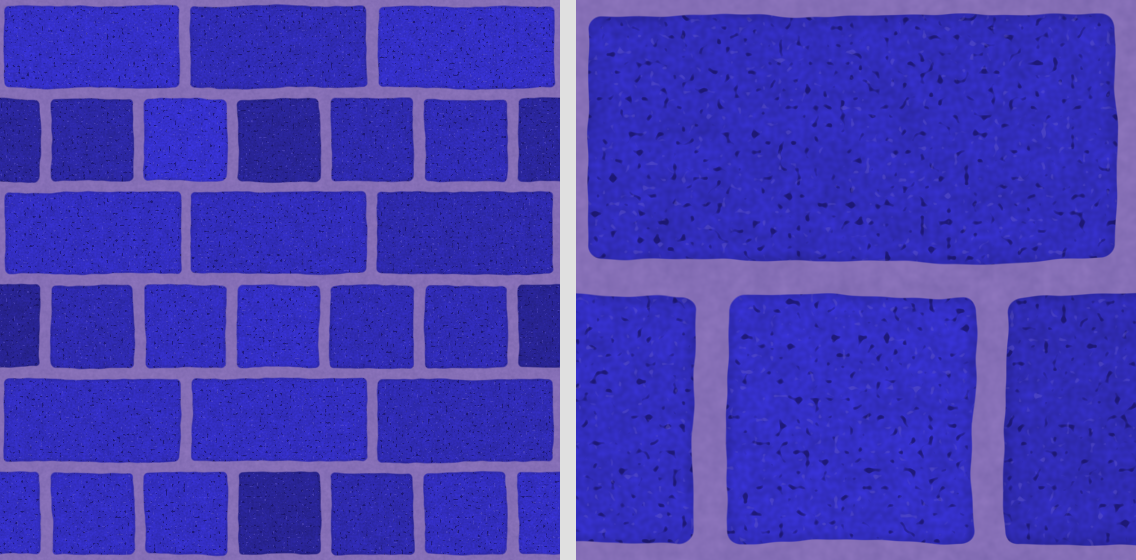
Left, the full canvas; right, a detail of the centre.
Write a Shadertoy shader that draws this pattern.

```glsl
// Blue brick wall: rows of long bricks alternate with rows of square ones, in pale violet mortar.

const float ROWS = 6.0;           // courses per canvas, also the canvas width in brick units
const float HALF_JOINT = 0.059;   // half the mortar width, in course heights
const float CORNER = 0.05;
const float TAU = 6.2831853;

const vec3 MORTAR = vec3(0.525, 0.435, 0.715);
const vec3 BRICK_DARK = vec3(0.155, 0.138, 0.57);
const vec3 BRICK_BRIGHT = vec3(0.217, 0.197, 0.83);
const vec3 PIT = vec3(0.09, 0.07, 0.38);
const vec3 FLECK = vec3(0.38, 0.34, 0.80);

// Integer hash of a lattice cell, 0 to 1
float hash(vec2 cell, float seed) {
    uvec3 k = uvec3(ivec3(vec3(cell, seed)));
    uint h = k.x * 1597u + k.y * 51749u + k.z * 7919u + 977u;
    h = (h ^ (h >> 15)) * 73244475u;
    h = (h ^ (h >> 13)) * 73244475u;
    h ^= h >> 16;
    return float(h & 65535u) / 65535.0;
}

// Contribution of one lattice corner, wrapped to the period
float cornerSlope(vec2 cell, vec2 offset, float period, float seed) {
    float angle = TAU * hash(mod(cell, period), seed);
    return dot(vec2(cos(angle), sin(angle)), offset);
}

// Tiling gradient noise, about -0.7 to 0.7; uv spans 0 to 1
float gradientNoise(vec2 uv, float period, float seed) {
    vec2 p = uv * period;
    vec2 i = floor(p);
    vec2 f = p - i;
    vec2 w = f * f * f * (f * (f * 6.0 - 15.0) + 10.0);
    vec2 e = vec2(1.0, 0.0);
    float low = mix(cornerSlope(i, f, period, seed),
                    cornerSlope(i + e, f - e, period, seed), w.x);
    float high = mix(cornerSlope(i + e.yx, f - e.yx, period, seed),
                     cornerSlope(i + 1.0, f - 1.0, period, seed), w.x);
    return mix(low, high, w.y);
}

// Sum of octaves, each still tiling
float fractalNoise(vec2 uv, float period, float seed) {
    float sum = 0.0;
    float gain = 0.5;
    for (int octave = 0; octave < 4; octave++) {
        sum += gain * gradientNoise(uv, period, seed + float(octave));
        period *= 2.0;
        gain *= 0.6;
    }
    return sum;
}

float roundedBox(vec2 p, vec2 halfSize, float radius) {
    vec2 q = abs(p) - halfSize + radius;
    return length(max(q, 0.0)) + min(max(q.x, q.y), 0.0) - radius;
}

// Signed distance to the brick at p (x), its tone from 0 to 1 (y)
vec2 brickAt(vec2 p) {
    float row = floor(p.y);
    bool isLong = mod(row, 2.0) > 0.5;
    float width = isLong ? 2.0 : 1.0;
    float across = (p.x - (isLong ? 0.0 : 0.5)) / width;
    vec2 id = vec2(mod(floor(across), ROWS / width), mod(row, ROWS));

    vec2 size = vec2(width, 1.0);
    vec2 local = (vec2(fract(across), fract(p.y)) - 0.5) * size;
    vec2 nudge = vec2(hash(id, 31.0), hash(id, 32.0)) - 0.5;
    float d = roundedBox(local - 0.014 * nudge, 0.5 * size - HALF_JOINT, CORNER);

    // Square bricks vary more in tone than long ones
    float tone = pow(hash(id, 33.0), 0.6);
    return vec2(d, isLong ? mix(0.4, 0.9, tone) : tone);
}

vec3 brickColor(vec2 uv, float tone, float d) {
    vec3 color = mix(BRICK_DARK, BRICK_BRIGHT, tone);
    color *= 1.0 + 0.16 * fractalNoise(uv, 48.0, 1.0);
    color *= 1.0 + 0.12 * gradientNoise(uv, 256.0, 6.0);

    // Dark pits and pale flecks, gathered into loose patches
    float patches = 0.12 * gradientNoise(uv, 40.0, 7.0);
    float pits = smoothstep(0.27, 0.52, gradientNoise(uv, 190.0, 8.0) + patches);
    float flecks = smoothstep(0.32, 0.55, gradientNoise(uv, 210.0, 9.0) - patches);
    color = mix(color, PIT, 0.75 * pits);
    color = mix(color, FLECK, 0.45 * flecks);

    // Slightly darker rim
    return color * (1.0 - 0.09 * smoothstep(-0.04, 0.0, d));
}

vec3 mortarColor(vec2 uv) {
    float grain = fractalNoise(uv, 64.0, 12.0) + 0.4 * gradientNoise(uv, 200.0, 17.0);
    return MORTAR * (1.0 + vec3(0.11, 0.11, 0.07) * grain);
}

void mainImage(out vec4 fragColor, in vec2 fragCoord) {
    vec2 uv = fragCoord / iResolution.xy;

    // Hand-cut edges: broad waves plus a little roughness
    vec2 wave = vec2(gradientNoise(uv, 9.0, 20.0), gradientNoise(uv, 9.0, 21.0));
    vec2 rough = vec2(gradientNoise(uv, 48.0, 22.0), gradientNoise(uv, 48.0, 23.0));
    vec2 p = uv * ROWS + vec2(0.01, 0.0) + 0.032 * wave + 0.011 * rough;

    vec2 brick = brickAt(p);
    float pixel = ROWS / min(iResolution.x, iResolution.y);
    float mortar = smoothstep(-pixel, pixel, brick.x);
    vec3 color = mix(brickColor(uv, brick.y, brick.x), mortarColor(uv), mortar);
    fragColor = vec4(color, 1.0);
}
```
